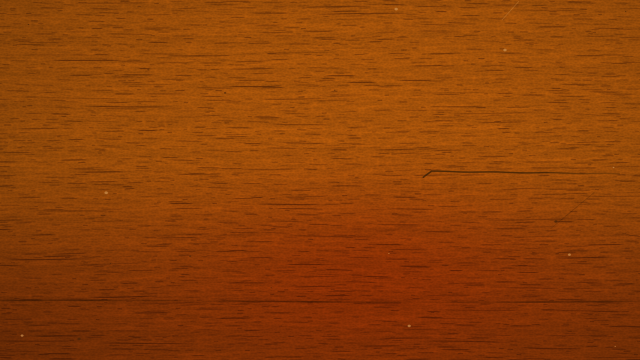
Reproduce this texture procedurally as a WebGL 2 fragment shader.

```glsl
#version 300 es
precision highp float;
uniform vec2 u_resolution;
out vec4 fragColor;

vec2 hash2(vec2 c) {
  vec3 q = fract(c.xyx * vec3(0.1031, 0.1030, 0.0973));
  q += dot(q, q.yzx + 33.33);
  return fract((q.xx + q.yz) * q.zy);
}

// Distance to the nearest jittered cell point
float cellular(vec2 q) {
  vec2 cell = floor(q);
  float nearest = 4.0;
  for (int j = -1; j <= 1; j++)
    for (int i = -1; i <= 1; i++) {
      vec2 c = cell + vec2(i, j);
      vec2 d = c + hash2(c) - q;
      nearest = min(nearest, dot(d, d));
    }
  return sqrt(nearest);
}

float segment(vec2 p, vec2 a, vec2 b) {
  vec2 ab = b - a;
  return length(p - a - ab * clamp(dot(p - a, ab) / dot(ab, ab), 0.0, 1.0));
}

float stroke(float d, float halfWidth, float px) {
  return 1.0 - smoothstep(halfWidth - 0.5 * px, halfWidth + 0.8 * px, d);
}

// Short dark dashes, one at most per cell, rows shifted at random
float pores(vec2 p, vec2 size, float density, float seed, float px) {
  vec2 q = p / size;
  float row = floor(q.y);
  q.x += 17.0 * hash2(vec2(row, seed)).x;
  vec2 cell = vec2(floor(q.x), row);
  vec2 r = hash2(cell + seed * 7.0), s = hash2(cell + seed * 13.0 + 91.0);
  vec2 d = abs(fract(q) - vec2(0.5, 0.25 + 0.5 * r.x)) * size;
  float reach = size.x * (0.1 + 0.38 * s.x * s.x);
  float taper = 1.0 - smoothstep(0.5 * reach, reach, d.x);
  return step(r.y, density) * (0.3 + 0.7 * s.y) * taper * stroke(d.y, 0.0011, px);
}

void main() {
  float px = 1.0 / u_resolution.y;
  vec2 p = gl_FragCoord.xy * px;
  float aspect = u_resolution.x * px;
  vec2 centred = vec2(p.x / aspect, p.y) - vec2(0.58, 0.6);

  // Broad varnish colour with a red patch and darker borders
  vec3 col = mix(vec3(0.52, 0.21, 0.025), vec3(0.63, 0.315, 0.04), smoothstep(0.08, 0.62, p.y));
  vec2 patchPos = (centred - vec2(0.0, -0.4)) / vec2(0.28, 0.24);
  col = mix(col, vec3(0.55, 0.175, 0.015), 0.8 * exp(-dot(patchPos, patchPos)));
  col *= 1.05 - 0.36 * dot(centred, centred * vec2(1.3, 0.9));

  // Gently wavering fibres
  vec2 g = p;
  g.y += 0.003 * sin(4.0 * p.x + 7.0 * p.y) + 0.0012 * sin(13.0 * p.x + 23.0 * p.y);
  float tone = 0.012 * sin(61.0 * g.y + 1.2 * sin(2.0 * p.x))
             + 0.012 * sin(139.0 * g.y + sin(3.1 * p.x + 1.0))
             + 0.010 * sin(283.0 * g.y + 2.0 * sin(1.7 * p.x));
  tone += 0.11 * (cellular(g * vec2(9.0, 115.0)) - 0.5);
  tone += 0.09 * (cellular(g * vec2(38.0, 170.0) + 40.0) - 0.5);
  tone += 0.13 * (cellular(p * vec2(120.0, 180.0) + 90.0) - 0.5);
  col *= 1.0 + tone;

  // Open pores from long and sparse to short and dense
  float pore = 0.0;
  for (int i = 0; i < 5; i++) {
    float k = float(i);
    vec2 size = vec2(0.30 / (1.0 + 0.9 * k), 0.021 - 0.0022 * k);
    pore = max(pore, pores(g + 0.137 * k, size, 0.36 + 0.05 * k, k + 1.0, px) * (1.0 - 0.1 * k));
  }
  col *= 1.0 - vec3(0.36, 0.42, 0.3) * pore;

  // Faint broken seam near the lower edge
  float seamY = 0.163 + 0.003 * sin(3.0 * p.x + 1.0);
  float broken = 0.55 + 0.25 * sin(9.0 * p.x) + 0.2 * sin(31.0 * p.x);
  col *= 1.0 - 0.36 * broken * stroke(abs(p.y - seamY), 0.0018, px);

  // Hooked crack thinning to the right
  float hook = segment(p, vec2(1.176, 0.508), vec2(1.198, 0.524));
  float split = segment(p + vec2(0.0, 0.0008 * sin(40.0 * p.x)), vec2(1.198, 0.524), vec2(1.72, 0.517));
  float crack = max(stroke(hook, 0.0018, px), stroke(split, 0.0016, px) * mix(1.0, 0.45, smoothstep(1.4, 1.7, p.x)));
  col = mix(col, vec3(0.20, 0.11, 0.02), 0.75 * crack);

  // Fine scratches
  float bright = stroke(segment(p, vec2(1.395, 0.945), vec2(1.44, 0.995)), 0.0008, px);
  float dull = stroke(segment(p, vec2(1.53, 0.365), vec2(1.65, 0.465)), 0.0008, px);
  col = mix(col, vec3(0.78, 0.50, 0.22), 0.45 * bright);
  col *= 1.0 - 0.16 * dull;

  // Scattered pale dust and dark pits
  vec2 q = p * 6.0, cell = floor(q);
  vec2 r = hash2(cell + 211.0), s = hash2(cell + 57.0);
  float d = length((fract(q) - 0.15 - 0.7 * r) * vec2(0.8, 1.0)) / 6.0;
  float speck = step(s.x, 0.34) * stroke(d, 0.0008 + 0.0026 * s.y * s.y, px);
  vec3 speckCol = s.x < 0.18 ? vec3(0.80, 0.56, 0.30) : vec3(0.26, 0.13, 0.03);
  col = mix(col, speckCol, 0.7 * speck);

  fragColor = vec4(clamp(col, 0.0, 1.0), 1.0);
}
```
